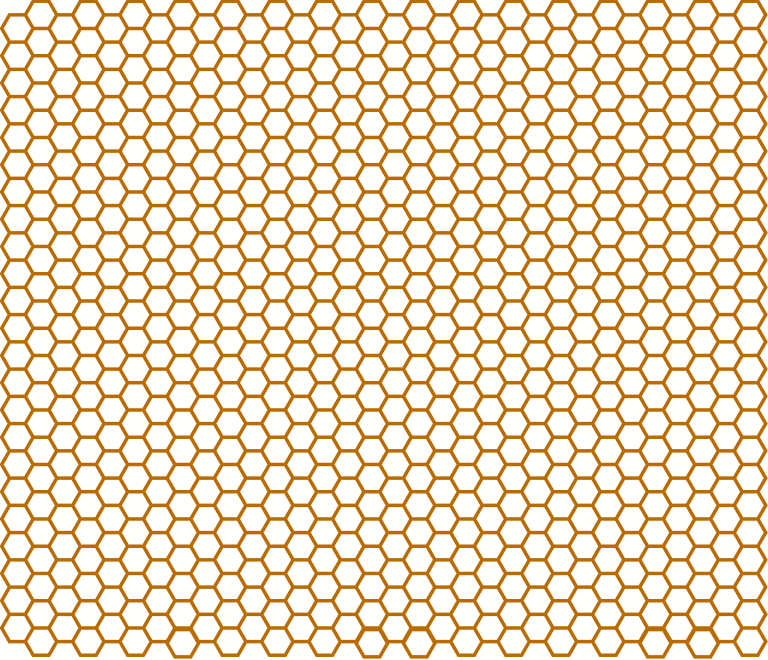
This pattern is drawn by a Shadertoy shader. Its source:

```glsl
// Lengths are in cell heights
#define CANVAS_HEIGHT 24.22
#define FIRST_CENTER vec2(0.639, 0.545)
#define COLUMN_PITCH 0.8672
#define COLUMNS 32.0
#define ROWS 24.0
#define LINE_WIDTH 0.128
#define SAG 0.06
#define SAGGED_COLUMNS 24968
#define LINE_COLOR vec3(0.73, 0.42, 0.0)
#define PAPER_COLOR vec3(1.0, 1.0, 0.995)

// Distance to a flat-topped hexagon of height 1
float hexagon(vec2 p) {
    p = abs(p);
    return max(p.y, dot(p, vec2(0.8660254, 0.5))) - 0.5;
}

// Center of a cell; a few cells of the last row hang slightly lower
vec2 cellCenter(float column, float row) {
    float odd = mod(column, 2.0);
    vec2 center = FIRST_CENTER + vec2(column * COLUMN_PITCH, row + 0.5 * (1.0 - odd));
    bool sagged = ((SAGGED_COLUMNS >> int(column * 0.5)) & 1) == 1;
    if (odd > 0.5 && row > ROWS - 1.5 && sagged) center.y += SAG;
    return center;
}

// Distance to the outlines of the finite comb
float combOutline(vec2 p) {
    float nearest = 1e3;
    float baseColumn = floor((p.x - FIRST_CENTER.x) / COLUMN_PITCH + 0.5);
    for (float i = -1.0; i <= 1.0; i++) {
        float column = clamp(baseColumn + i, 0.0, COLUMNS - 1.0);
        float even = 1.0 - mod(column, 2.0);
        float baseRow = floor(p.y - FIRST_CENTER.y - 0.5 * even + 0.5);
        for (float j = -1.0; j <= 1.0; j++) {
            // Even columns start half a cell lower and hold one cell less
            float row = clamp(baseRow + j, 0.0, ROWS - 1.0 - even);
            nearest = min(nearest, abs(hexagon(p - cellCenter(column, row))));
        }
    }
    return nearest - 0.5 * LINE_WIDTH;
}

void mainImage(out vec4 fragColor, in vec2 fragCoord) {
    // Measure downward from the top edge
    float pixel = CANVAS_HEIGHT / iResolution.y;
    vec2 p = vec2(fragCoord.x, iResolution.y - fragCoord.y) * pixel;

    float ink = clamp(0.5 - combOutline(p) / pixel, 0.0, 1.0);
    fragColor = vec4(mix(PAPER_COLOR, LINE_COLOR, ink), 1.0);
}
```
